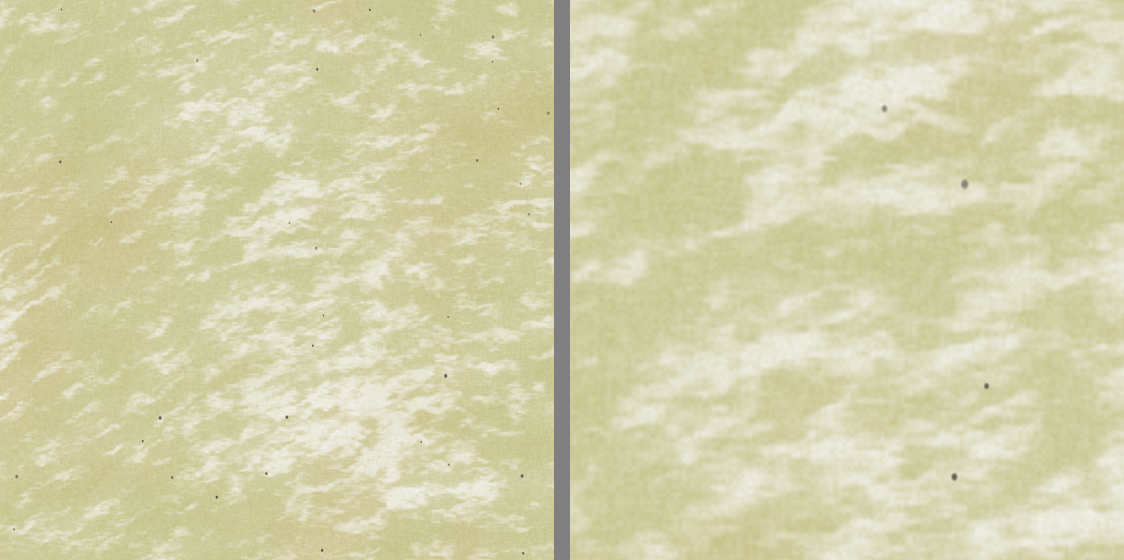
Left, the full canvas; right, a detail of the centre.
Give the GLSL for this texture, as a WebGL 2 fragment shader.

```glsl
#version 300 es
precision highp float;

uniform vec2 u_resolution;
out vec4 outColor;

const vec3 PIGMENT = vec3(0.760, 0.755, 0.515);
const vec3 PAPER = vec3(0.960, 0.950, 0.940);
const vec3 OCHRE_TINT = vec3(0.012, -0.014, -0.012);
const vec3 SPECK_COLOR = vec3(0.24, 0.23, 0.20);
const float BASE_EXPOSURE = 0.20;
const float FLECK_STRENGTH = 0.50;
const float CLOUD_STRENGTH = 0.28;
const float WEAVE_STRENGTH = 0.20;
const float GRAIN_STRENGTH = 0.16;
const float SPECK_CELLS = 22.0;
const float SPECK_CHANCE = 0.07;

float hash(vec2 cell) {
    uvec2 q = uvec2(ivec2(cell)) * uvec2(1597334673u, 3812015801u);
    uint n = (q.x ^ q.y) * 1597334673u;
    n = (n ^ (n >> 15u)) * 2246822519u;
    n ^= n >> 13u;
    return float(n >> 8u) / 16777216.0;
}

float noise(vec2 p) {
    vec2 i = floor(p);
    vec2 f = fract(p);
    f = f * f * (3.0 - 2.0 * f);
    float low = mix(hash(i), hash(i + vec2(1, 0)), f.x);
    float high = mix(hash(i + vec2(0, 1)), hash(i + vec2(1, 1)), f.x);
    return mix(low, high, f.y);
}

float fbm(vec2 p) {
    float sum = 0.0;
    float amp = 0.5;
    for (int i = 0; i < 4; i++) {
        sum += amp * noise(p);
        p = mat2(1.6, 1.2, -1.2, 1.6) * p + 17.3;
        amp *= 0.5;
    }
    return sum / 0.9375;
}

float blob(vec2 p, vec2 center, vec2 radius) {
    vec2 d = (p - center) / radius;
    return exp(-dot(d, d));
}

// Broad areas where the pigment is rubbed thin
float wearMap(vec2 p) {
    vec2 q = p + 0.10 * (vec2(fbm(p * 7.0 + 3.0), fbm(p * 7.0 + 41.0)) - 0.5);
    float wear = 0.75 * blob(q, vec2(0.70, 0.22), vec2(0.15, 0.14));
    wear += 0.62 * blob(q, vec2(0.57, 0.41), vec2(0.24, 0.16));
    wear += 0.45 * blob(q, vec2(0.52, 0.61), vec2(0.17, 0.12));
    wear += 0.42 * blob(q, vec2(0.48, 0.81), vec2(0.09, 0.09));
    wear += 0.45 * blob(q, vec2(0.43, 0.20), vec2(0.15, 0.06));
    wear += 0.40 * blob(q, vec2(0.97, 0.58), vec2(0.08, 0.13));
    wear += 0.55 * blob(q, vec2(0.00, 0.43), vec2(0.025, 0.12));
    wear += 0.35 * blob(q, vec2(0.02, 0.98), vec2(0.10, 0.05));
    wear += 0.35 * blob(q, vec2(0.97, 0.99), vec2(0.12, 0.05));
    return min(wear, 1.0);
}

// Few small dark flecks, at most one per cell
float specks(vec2 p) {
    vec2 cell = floor(p * SPECK_CELLS);
    vec2 jitter = vec2(hash(cell + 101.0), hash(cell + 211.0));
    vec2 center = (cell + 0.2 + 0.6 * jitter) / SPECK_CELLS;
    float radius = mix(0.0012, 0.0032, pow(hash(cell + 307.0), 3.0));
    float present = step(hash(cell + 401.0), SPECK_CHANCE);
    float strength = mix(0.4, 0.9, hash(cell + 503.0));
    float dist = length((p - center) * vec2(1.0, 0.8));
    return present * strength * (1.0 - smoothstep(0.4 * radius, radius + 0.001, dist));
}

void main() {
    vec2 p = gl_FragCoord.xy / u_resolution.y;
    float wear = wearMap(p);

    // Strokes rise to the right on the left side and level out
    vec2 stroke = vec2(p.x, p.y - 0.55 * p.x + 0.28 * p.x * p.x) + 2.0;
    vec2 ragged = stroke + 0.012 * (vec2(noise(p * 60.0), noise(p * 60.0 + 90.0)) - 0.5);
    float cloud = fbm(stroke * vec2(7.0, 14.0)) - 0.5;
    float upright = noise(p * vec2(75.0, 20.0) + 9.0) - 0.5;

    // Bare paper showing through in flat flecks
    float field = 0.46 * noise(ragged * vec2(24.0, 52.0));
    field += 0.32 * noise(ragged * vec2(50.0, 125.0) + 31.0);
    field += 0.22 * noise(p * vec2(105.0, 250.0) + 57.0);
    field += 0.34 * wear + 0.25 * cloud + 0.10 * upright * smoothstep(0.4, 0.9, p.x);
    float fleck = smoothstep(0.50, 0.90, field);

    // Fine weave and grain of the sheet
    float weave = 0.5 * (noise(p * vec2(110.0, 400.0)) + noise(p * vec2(400.0, 130.0) + 71.0)) - 0.5;
    float grain = noise(p * 430.0 + 13.0) - 0.5;

    float exposure = BASE_EXPOSURE + 0.12 * wear + FLECK_STRENGTH * fleck;
    exposure += CLOUD_STRENGTH * cloud + WEAVE_STRENGTH * weave + GRAIN_STRENGTH * grain;
    vec3 color = mix(PIGMENT, PAPER, clamp(exposure, -0.05, 1.0));

    // Warm stains toward the lower left
    float warmth = smoothstep(0.45, 0.70, fbm(p * 5.0 + 23.0) + 0.15 * (0.6 - p.x - 0.5 * p.y));
    color += OCHRE_TINT * warmth * (1.0 - fleck);

    color = mix(color, SPECK_COLOR, specks(p));
    outColor = vec4(color, 1.0);
}
```
